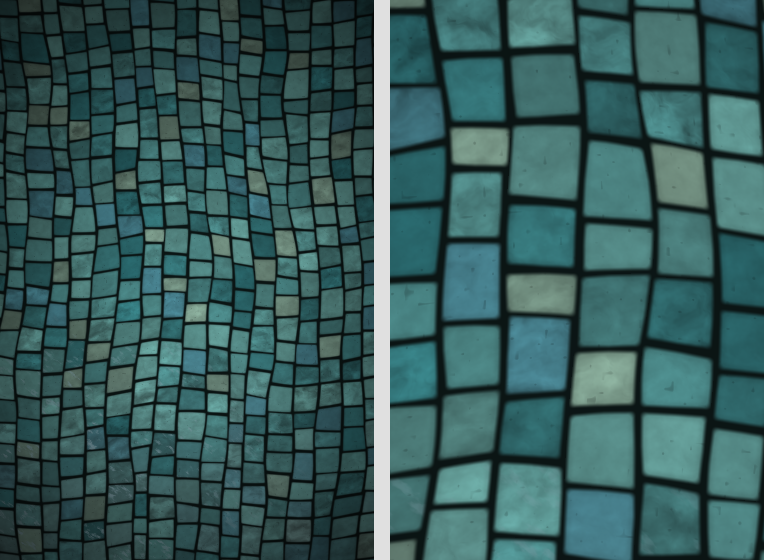
Left, the full canvas; right, a detail of the centre.
This texture is drawn by a Shadertoy shader. Its source:

```glsl
// Hand-laid mosaic of uneven teal stone tiles in dark grout, lit from the centre.

const float TILES_HIGH   = 25.0;   // tiles per canvas height
const float COLUMN_WANDER = 0.30;  // sideways drift of column seams
const float KNOT_SPACING = 2.3;    // tiles between seam bends
const float ROW_JITTER   = 0.38;   // height variation of tiles
const float TILE_TILT    = 0.22;   // slant of tile ends
const float SIDE_TILT    = 0.06;   // slant of tile sides
const float GROUT_MIN    = 0.024;  // half width of the thinnest joints
const float GROUT_VARY   = 0.050;
const float CORNER_ROUND = 0.08;
const float EDGE_SOFT    = 0.042;
const vec2  LIGHT_CENTRE = vec2(0.52, 0.47);
const vec2  LIGHT_FALLOFF = vec2(0.46, 0.68);
const float LIGHT_LEVEL  = 0.99;
const vec3  GROUT     = vec3(0.045, 0.085, 0.082);
const vec3  PALE_TEAL = vec3(0.38, 0.60, 0.58);
const vec3  MID_TEAL  = vec3(0.28, 0.51, 0.51);
const vec3  DEEP_TEAL = vec3(0.16, 0.41, 0.43);
const vec3  SLATE_BLUE = vec3(0.27, 0.49, 0.54);
const vec3  SAGE      = vec3(0.46, 0.58, 0.52);
const vec3  GREY_BLUE = vec3(0.39, 0.53, 0.54);
const vec3  GLINT     = vec3(0.55, 0.68, 0.72);

float hash(vec2 p) {
    vec3 q = fract(vec3(p.xyx) * 0.1031);
    q += dot(q, q.yzx + 33.33);
    return fract((q.x + q.y) * q.z);
}

float valueNoise(vec2 p) {
    vec2 i = floor(p), f = fract(p);
    f = f * f * (3.0 - 2.0 * f);
    return mix(mix(hash(i), hash(i + vec2(1, 0)), f.x),
               mix(hash(i + vec2(0, 1)), hash(i + vec2(1, 1)), f.x), f.y);
}

float layeredNoise(vec2 p) {
    float sum = 0.0, gain = 0.5;
    for (int i = 0; i < 4; i++) {
        sum += gain * valueNoise(p);
        p = mat2(1.6, 1.2, -1.2, 1.6) * p + 7.3;
        gain *= 0.5;
    }
    return sum / 0.9375;
}

// Smoothly drifting seam left of a column.
float columnEdge(float column, float y) {
    float bend = valueNoise(vec2(column + 51.0, y / KNOT_SPACING + 9.0 * hash(vec2(column, 29.0))));
    float shift = hash(vec2(column, 17.0));
    return column + (bend - 0.5) * COLUMN_WANDER + (shift - 0.5) * 0.26;
}

// Seam below a tile, slanted across its column.
float rowEdge(float column, float row, float x) {
    vec2 id = vec2(column, row);
    return row + (hash(id + 83.0) - 0.5) * ROW_JITTER
         + (hash(id + 127.0) - 0.5) * TILE_TILT * (x - column - 0.5);
}

float smoothMin(float a, float b, float k) {
    float h = max(k - abs(a - b), 0.0) / k;
    return min(a, b) - h * h * k * 0.25;
}

// Joint width on one side of a tile, widening towards one end.
float joint(vec2 id, float seed, float along) {
    float tilt = (hash(id + seed + 13.0) - 0.5) * 2.0;
    return GROUT_MIN + GROUT_VARY * hash(id + seed) + SIDE_TILT * max(tilt * along, 0.0);
}

vec3 tileColour(vec2 id, vec2 uv) {
    float pick = hash(id + 211.0);
    float coolDrift = 0.10 * sin(id.x * 0.55 + 1.0) * sin(id.y * 0.42 + 0.6);
    vec3 colour = mix(PALE_TEAL, MID_TEAL, smoothstep(0.12, 0.54, pick));
    if (pick > 0.60) colour = mix(DEEP_TEAL, MID_TEAL, 0.6 * hash(id + 251.0));
    if (pick > 0.78 - coolDrift) colour = SLATE_BLUE;
    if (pick > 0.91) colour = SAGE;
    float greying = smoothstep(0.42, 0.05, uv.y) * hash(id + 307.0);
    colour = mix(colour, GREY_BLUE, 0.75 * greying);
    return colour * mix(0.86, 1.10, hash(id + 401.0));
}

// Marbling, faint pits and wet glints on one tile's face.
vec3 tileSurface(vec3 colour, vec2 id, vec2 p, vec2 uv) {
    vec2 q = p + 19.0 * hash(id + 503.0);
    float roughness = mix(0.06, 0.60, pow(hash(id + 601.0), 2.0));
    float marble = layeredNoise(q * vec2(2.2, 3.2) + 1.5 * layeredNoise(q * 2.0));
    colour *= 1.0 + roughness * (marble - 0.5) * 1.5;
    colour *= 1.0 + 0.12 * (layeredNoise(q * 6.0) - 0.5);
    colour *= 1.0 - 0.16 * smoothstep(0.88, 1.0, valueNoise(q * 10.0));
    float glossy = step(0.62, hash(id + 701.0)) * smoothstep(0.5, 0.2, uv.y) * smoothstep(1.0, 0.2, uv.x);
    float streak = smoothstep(0.54, 0.80, layeredNoise(mat2(0.8, 0.6, -0.6, 0.8) * q * vec2(3.0, 7.0)));
    return mix(colour, GLINT, 0.8 * glossy * streak);
}

void mainImage(out vec4 fragColor, in vec2 fragCoord) {
    vec2 uv = fragCoord / iResolution.xy;
    vec2 p = fragCoord / iResolution.y * TILES_HIGH;
    float pixel = TILES_HIGH / iResolution.y;

    // Gentle sway of the columns.
    p.x += 0.30 * sin(p.y * 0.27 + 0.15 * p.x) + 0.06 * sin(p.y * 0.7 + 2.0);
    p.y += 0.18 * sin(p.x * 0.60);

    // Find the column, then the tile stacked within it.
    float column = floor(p.x);
    if (p.x < columnEdge(column, p.y)) column -= 1.0;
    else if (p.x >= columnEdge(column + 1.0, p.y)) column += 1.0;
    float y = p.y + hash(vec2(column, 5.0)) * 3.0;
    float row = floor(y);
    if (y < rowEdge(column, row, p.x)) row -= 1.0;
    else if (y >= rowEdge(column, row + 1.0, p.x)) row += 1.0;
    vec2 id = vec2(column, row);

    // Rounded distance to the four tile edges.
    vec2 along = vec2(p.x - column, y - row) - 0.5;
    float left   = p.x - columnEdge(column, p.y) - joint(id, 809.0, along.y);
    float right  = columnEdge(column + 1.0, p.y) - p.x - joint(id, 907.0, along.y);
    float bottom = y - rowEdge(column, row, p.x) - joint(id, 1009.0, along.x);
    float top    = rowEdge(column, row + 1.0, p.x) - y - joint(id, 1103.0, along.x);
    float inside = smoothMin(min(left, right), min(bottom, top), CORNER_ROUND);

    vec3 face = tileSurface(tileColour(id, uv), id, p, uv);
    face *= mix(0.90, 1.0, smoothstep(0.0, 0.12, inside));
    float soft = max(EDGE_SOFT, 0.8 * pixel);
    vec3 colour = mix(GROUT, face, smoothstep(-soft, soft, inside));

    // Light fading towards the corners.
    vec2 off = (uv - LIGHT_CENTRE) * 2.0;
    colour *= LIGHT_LEVEL * exp(-dot(LIGHT_FALLOFF, off * off));
    fragColor = vec4(colour, 1.0);
}
```
